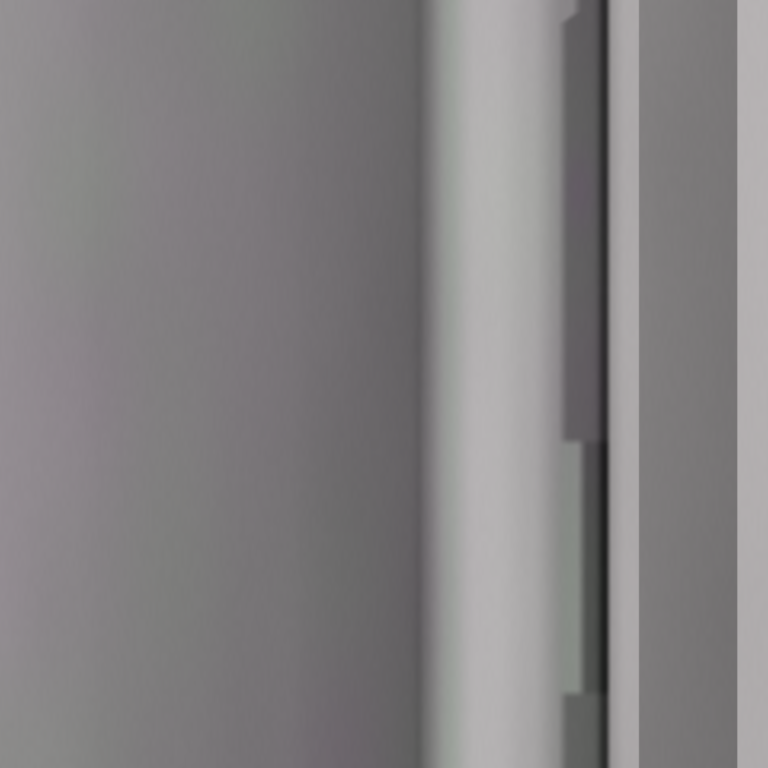
This texture is drawn by a WebGL 1 fragment shader. Its source:

```glsl
precision highp float;

uniform vec2 u_resolution;

const vec3 WARM_TINT = vec3(1.012, 0.992, 0.996);
const vec3 GREEN_TINT = vec3(-0.016, 0.012, -0.012);
const vec3 VIOLET_TINT = vec3(0.012, -0.022, 0.020);
const float WALL_END = 0.548;     // wall meets the rounded column
const float SLOT_LEFT = 0.733;    // recess beside the column
const float SLOT_RIGHT = 0.787;
const float PANEL_LEFT = 0.832;
const float PANEL_RIGHT = 0.960;
const float NOTCH_TOP = 0.425;    // pale insert inside the recess
const float NOTCH_BOTTOM = 0.097;
const float SLOT_TOP = 0.977;
const float GRAIN = 0.008;
const float BLOTCH = 0.012;

float hash(vec2 p) {
  vec3 q = fract(vec3(p.xyx) * 0.1031);
  q += dot(q, q.yzx + 33.33);
  return fract((q.x + q.y) * q.z);
}

float noise(vec2 p) {
  vec2 cell = floor(p);
  vec2 f = fract(p);
  f = f * f * (3.0 - 2.0 * f);
  return mix(mix(hash(cell), hash(cell + vec2(1.0, 0.0)), f.x),
             mix(hash(cell + vec2(0.0, 1.0)), hash(cell + 1.0), f.x), f.y);
}

float softEdge(float center, float halfWidth, float x) {
  return smoothstep(center - halfWidth, center + halfWidth, x);
}

float ramp(float a, float b, float x) {
  return clamp((x - a) / (b - a), 0.0, 1.0);
}

float bump(float center, float width, float x) {
  float d = (x - center) / width;
  return exp(-d * d);
}

float wallShade(vec2 uv) {
  float shade = mix(0.565, 0.525, ramp(0.0, 0.13, uv.x));
  shade = mix(shade, 0.455, ramp(0.10, 0.40, uv.x));
  shade = mix(shade, 0.392, ramp(0.38, 0.53, uv.x));
  return shade + 0.03 * (uv.y - 0.5) - 0.035 * bump(WALL_END, 0.009, uv.x);
}

float columnShade(float x) {
  float shade = mix(0.40, 0.585, smoothstep(0.545, 0.582, x));
  shade = mix(shade, 0.70, smoothstep(0.570, 0.622, x));
  shade = mix(shade, 0.655, smoothstep(0.645, 0.695, x));
  return mix(shade, 0.535, smoothstep(0.690, 0.735, x));
}

float slotShade(vec2 uv, float notch) {
  float open = mix(0.385, 0.365, ramp(SLOT_LEFT, 0.772, uv.x));
  float insert = mix(0.535, 0.31, softEdge(0.758, 0.008, uv.x));
  return mix(open, insert, notch);
}

void main() {
  vec2 uv = gl_FragCoord.xy / u_resolution;
  float pixel = 1.0 / u_resolution.x;

  // Wall and rounded column
  float shade = mix(wallShade(uv), columnShade(uv.x), softEdge(WALL_END, 0.006, uv.x));

  // Recess with its pale insert and dark inner edge
  float notch = softEdge(NOTCH_BOTTOM, 0.007, uv.y) * (1.0 - softEdge(NOTCH_TOP, 0.007, uv.y));
  float slotStart = SLOT_LEFT + 0.018 * softEdge(SLOT_TOP, 0.010, uv.y);
  float slot = softEdge(slotStart, 0.008, uv.x);
  shade = mix(shade, slotShade(uv, notch), slot);
  shade -= 0.19 * bump(SLOT_RIGHT, 0.008, uv.x);

  // Light strip, flat panel and right border
  float strip = mix(0.59, 0.665, smoothstep(0.792, 0.815, uv.x));
  shade = mix(shade, strip, softEdge(0.793, 0.005, uv.x));
  float panel = 0.475 + 0.025 * (uv.y - 0.5) - 0.02 * (uv.x - 0.896) / 0.064;
  shade = mix(shade, panel, softEdge(PANEL_LEFT, pixel, uv.x));
  float border = 0.690 + 0.025 * (uv.y - 0.5);
  shade = mix(shade, border, softEdge(PANEL_RIGHT, pixel, uv.x));

  // Vertical blotches and fine grain
  shade += BLOTCH * (noise(uv * vec2(16.0, 5.0)) - 0.5);
  shade += GRAIN * (noise(uv * vec2(240.0, 90.0)) - 0.5);

  // Faint green and violet tints
  vec3 color = shade * WARM_TINT;
  float tintBlend = noise(uv * vec2(9.0, 4.0) + 17.0);
  float leftOfStrip = 1.0 - softEdge(SLOT_RIGHT, 0.01, uv.x);
  color += leftOfStrip * mix(GREEN_TINT, VIOLET_TINT, tintBlend) * 0.6;
  color += GREEN_TINT * (bump(0.588, 0.014, uv.x) + 0.8 * notch * bump(0.742, 0.014, uv.x));
  color += VIOLET_TINT * bump(0.755, 0.025, uv.x) * bump(0.75, 0.06, uv.y);

  gl_FragColor = vec4(clamp(color, 0.0, 1.0), 1.0);
}
```
